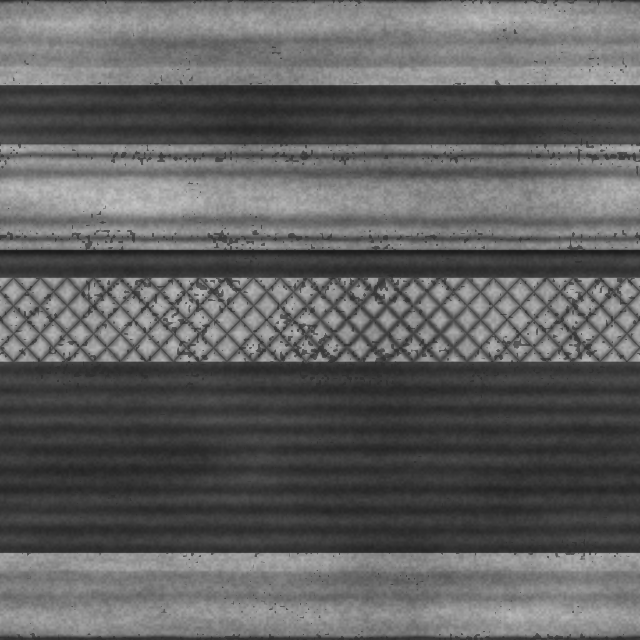
Reproduce this texture procedurally as a Shadertoy shader.

```glsl
// Worn grey metal trim: two moulded light panels, a strip of crosshatched
// plate and dark ribbed bands. Each band is a height profile of soft ridges
// and grooves; tiling value noise adds clouds, streaks, grain and chips.

const float TAU = 6.2831853;

// Layout, as fractions of the canvas measured downward from the top
const float OUTER_CENTRE = 0.9985, OUTER_HALF = 0.1345;  // wraps over the seam
const float INNER_CENTRE = 0.308, INNER_HALF = 0.0825;
const float PLATE_TOP = 0.4342, PLATE_BOTTOM = 0.5651;

// Repeats
const float RIBS = 32.0;                      // over the full canvas height
const vec2 DIAMONDS = vec2(24.0, 3.0);        // across the canvas, down the plate
const float LINE_HALF = 0.0018, LINE_SOFT = 0.0052;

// Tones
const float RIB_TONE = 0.218, RIB_DEPTH = 0.038;
const float OUTER_TONE = 0.50, INNER_TONE = 0.53, PLATE_TONE = 0.63;
const float LINE_TONE = 0.19, CHIP_TONE = 0.17;

// Wear
const float CLOUD = 0.50, STREAK = 0.17, GRAIN = 0.13, CHIP = 0.62;

float hash(vec2 p) {
    vec3 q = fract(vec3(p.xyx) * 0.1031);
    q += dot(q, q.yzx + 33.33);
    return fract((q.x + q.y) * q.z);
}

// Value noise that tiles over the canvas with the given cell counts
float noise(vec2 uv, vec2 cells, float seed) {
    vec2 p = uv * cells, i = floor(p), f = p - i;
    f = f * f * (3.0 - 2.0 * f);
    vec2 a = mod(i, cells) + seed, b = mod(i + 1.0, cells) + seed;
    return mix(mix(hash(a), hash(vec2(b.x, a.y)), f.x),
               mix(hash(vec2(a.x, b.y)), hash(b), f.x), f.y);
}

float fbm(vec2 uv, vec2 cells, float seed) {
    float sum = 0.0, gain = 0.5;
    for (int i = 0; i < 5; i++) {
        sum += gain * noise(uv, cells, seed + float(i) * 17.0);
        cells *= 2.0;
        gain *= 0.5;
    }
    return sum / 0.96875;
}

// Soft ridge of the given width
float bump(float d, float width) {
    return exp(-d * d / (width * width));
}

// Smooth mask that is 1 where d is below zero
float inside(float d, float aa) {
    return 1.0 - smoothstep(-aa, aa, d);
}

void mainImage(out vec4 fragColor, in vec2 fragCoord) {
    vec2 uv = fragCoord / iResolution.xy;
    float aa = 0.8 / iResolution.y;
    float t = 1.0 - uv.y;

    // Shared wear fields
    float cloud = fbm(uv, vec2(5.0, 7.0), 3.0);
    float streak = fbm(uv, vec2(3.0, 40.0), 61.0);
    float grain = 0.6 * noise(uv, vec2(256.0), 11.0) + 0.4 * noise(uv, vec2(110.0), 29.0);
    float patches = fbm(uv, vec2(20.0), 47.0);
    float speck = 0.55 * noise(uv, vec2(230.0), 83.0) + 0.45 * patches;
    float wobble = (patches - 0.5) * 0.005;

    // Ribbed dark bands, with deep shade below the inner panel
    float tone = RIB_TONE + RIB_DEPTH * cos(TAU * RIBS * (t + 0.5 * wobble));
    float innerEnd = INNER_CENTRE + INNER_HALF;
    tone -= 0.07 * bump(t - innerEnd - 0.003, 0.007);
    float edge = 0.6 * bump(t - innerEnd, 0.009)
               + 0.6 * bump(t - PLATE_BOTTOM - 0.015, 0.022);

    // Outer panel: mirrored ridges about a dark seam
    float d = abs(fract(t - OUTER_CENTRE + 0.5) - 0.5);
    float w = d + wobble;
    float panel = OUTER_TONE
        + 0.10 * bump(w - 0.038, 0.016)
        - 0.08 * bump(w - 0.066, 0.008)
        - 0.07 * bump(w - 0.095, 0.012)
        + 0.06 * smoothstep(0.104, 0.109, w)
        - 0.30 * bump(w, 0.0045);
    float mask = inside(d - OUTER_HALF, aa);
    tone = mix(tone, panel, mask);
    edge = mix(edge, 0.95 * bump(d, 0.008) + 0.5 * bump(d - OUTER_HALF, 0.006), mask);

    // Inner panel: broad crown, soft valley and narrow groove on each side
    d = abs(t - INNER_CENTRE);
    w = d + wobble;
    panel = INNER_TONE
        + 0.09 * bump(w, 0.025)
        - 0.18 * bump(w - 0.038, 0.010)
        - 0.24 * bump(w - 0.065, 0.0055)
        - 0.10 * bump(w - INNER_HALF, 0.003);
    mask = inside(d - INNER_HALF, aa);
    tone = mix(tone, panel, mask);
    edge = mix(edge, 0.75 * bump(d - 0.063, 0.011) + 0.5 * bump(d - INNER_HALF, 0.006), mask);

    // Crosshatched plate: two families of slightly wandering diagonals
    vec2 cell = vec2(uv.x * DIAMONDS.x - 0.5,
                     (t - PLATE_TOP) / (PLATE_BOTTOM - PLATE_TOP) * DIAMONDS.y);
    vec2 diagonal = vec2(cell.x + cell.y, cell.x - cell.y) + wobble * 14.0;
    vec2 gap = abs(fract(diagonal + 0.5) - 0.5) / (DIAMONDS.x * sqrt(2.0));
    float nearest = min(gap.x, gap.y);
    float halo = max(bump(gap.x, LINE_SOFT), bump(gap.y, LINE_SOFT));
    float core = inside(nearest - LINE_HALF, max(aa, 0.0012));
    float grime = smoothstep(0.3, 0.7, cloud);
    float plate = mix(PLATE_TONE, LINE_TONE, max(0.75 * core, halo * mix(0.8, 0.55, grime)));
    mask = inside(max(PLATE_TOP - t, t - PLATE_BOTTOM), aa);
    tone = mix(tone, plate, mask);
    edge = mix(edge, 0.85 * bump(nearest, 0.010), mask);

    // Clouds, horizontal streaks and grain scale the tone; chips darken it
    float shade = 1.0 + CLOUD * (cloud - 0.5) * (1.0 - 0.5 * mask)
                + STREAK * 2.0 * (streak - 0.5) * (1.0 - mask)
                + GRAIN * 2.0 * (grain - 0.5);
    tone *= shade;
    float chips = smoothstep(0.0, 0.07, speck + 0.25 * edge - 0.78);
    tone = mix(tone, min(tone, CHIP_TONE), CHIP * chips);

    fragColor = vec4(vec3(clamp(tone, 0.0, 1.0)), 1.0);
}
```
